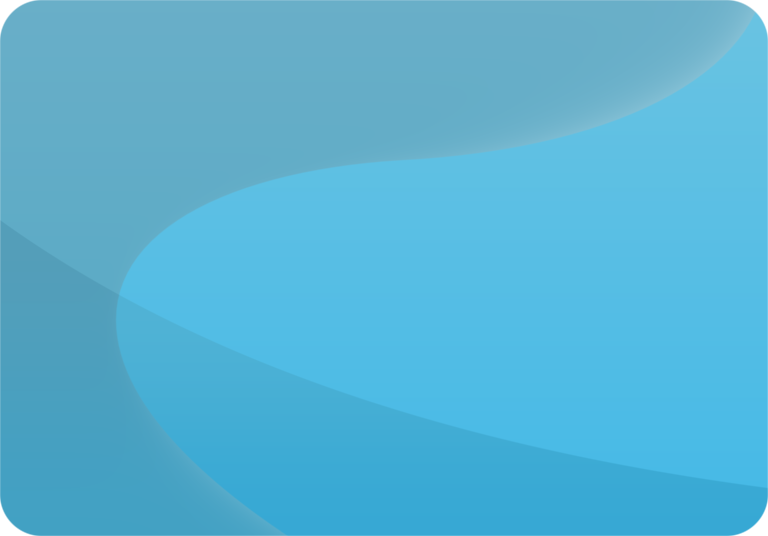
This background is drawn by a Shadertoy shader. Its source:

```glsl
vec2 bezier(vec2 a, vec2 b, vec2 c, vec2 d, float t) {
    float s = 1.0 - t;
    return s*s*s*a + 3.0*s*s*t*b + 3.0*s*t*t*c + t*t*t*d;
}

// Adds one cubic to the wave: x keeps the distance, y the side (+1 is right)
void addCurve(vec2 p, vec2 a, vec2 b, vec2 c, vec2 d, inout vec2 wave) {
    const int STEPS = 28;
    vec2 from = a;
    for (int i = 1; i <= STEPS; i++) {
        vec2 to = bezier(a, b, c, d, float(i) / float(STEPS));
        vec2 along = to - from, rel = p - from;
        float h = clamp(dot(rel, along) / dot(along, along), 0.0, 1.0);
        wave.x = min(wave.x, length(rel - along * h));
        if ((from.y <= p.y) != (to.y <= p.y))
            wave.y = rel.x > along.x * rel.y / along.y ? 1.0 : -1.0;
        from = to;
    }
}

// Signed distance to the S-shaped wave, positive in the bright area
float waveDistance(vec2 p) {
    vec2 crest = vec2(0.745, 0.299), tip = vec2(0.216, 0.597);
    vec2 wave = vec2(9.0, 1.0);
    addCurve(p, vec2(1.419, -0.010), vec2(1.369, 0.159), vec2(1.117, 0.280), crest, wave);
    addCurve(p, crest, vec2(0.447, 0.317), vec2(0.216, 0.420), tip, wave);
    addCurve(p, tip, vec2(0.216, 0.746), vec2(0.372, 0.892), vec2(0.542, 1.004), wave);
    return wave.x * wave.y;
}

// Height of the quadratic sweep, solved for its parameter at x
float sweepHeight(float x) {
    float t = (sqrt(1.1266 + 1.4744 * x) - 1.0614) / 0.7372;
    return mix(mix(0.4105, 0.793, t), mix(0.793, 0.9105, t), t);
}

float roundedBox(vec2 p, vec2 halfSize, float radius) {
    vec2 q = abs(p) - halfSize + radius;
    return length(max(q, 0.0)) + min(max(q.x, q.y), 0.0) - radius;
}

void mainImage(out vec4 fragColor, in vec2 fragCoord) {
    // Height is one unit, y runs down
    vec2 uv = fragCoord / iResolution.xy;
    vec2 p = vec2(uv.x * 1.43, 1.0 - uv.y);
    float px = 1.0 / iResolution.y;

    float wave = waveDistance(p);
    float below = smoothstep(-px, px, p.y - sweepHeight(p.x));

    // Bright side, darker under the sweep
    vec3 bright = mix(vec3(0.415, 0.765, 0.885), vec3(0.265, 0.725, 0.905), p.y);
    vec3 brightShade = mix(vec3(0.315, 0.70, 0.835), vec3(0.215, 0.66, 0.83),
                           smoothstep(0.55, 1.0, p.y));
    bright = mix(bright, brightShade, below);

    // Muted side
    vec3 muted = mix(vec3(0.412, 0.685, 0.785), vec3(0.365, 0.67, 0.775), p.y * 2.0);
    vec3 mutedShade = mix(vec3(0.33, 0.62, 0.725), vec3(0.26, 0.63, 0.765),
                          smoothstep(0.42, 1.0, p.y));
    muted = mix(muted, mutedShade, below);

    // Pale rim glow, widest at the upper right
    float upper = smoothstep(0.5, 1.25, p.x) * smoothstep(0.5, 0.3, p.y);
    float lower = smoothstep(0.65, 0.95, p.y);
    float rim = exp(-max(-wave, 0.0) / (0.012 + 0.032 * upper + 0.018 * lower));
    muted = mix(muted, vec3(0.65, 0.83, 0.89), rim * (0.06 + 0.40 * upper + 0.16 * lower));

    vec3 color = mix(muted, bright, smoothstep(-px, px, wave));

    // White outside the rounded corners
    float card = roundedBox(p - vec2(0.715, 0.5), vec2(0.715, 0.5), 0.078);
    color = mix(color, vec3(1.0), smoothstep(-px, px, card));
    fragColor = vec4(color, 1.0);
}
```
